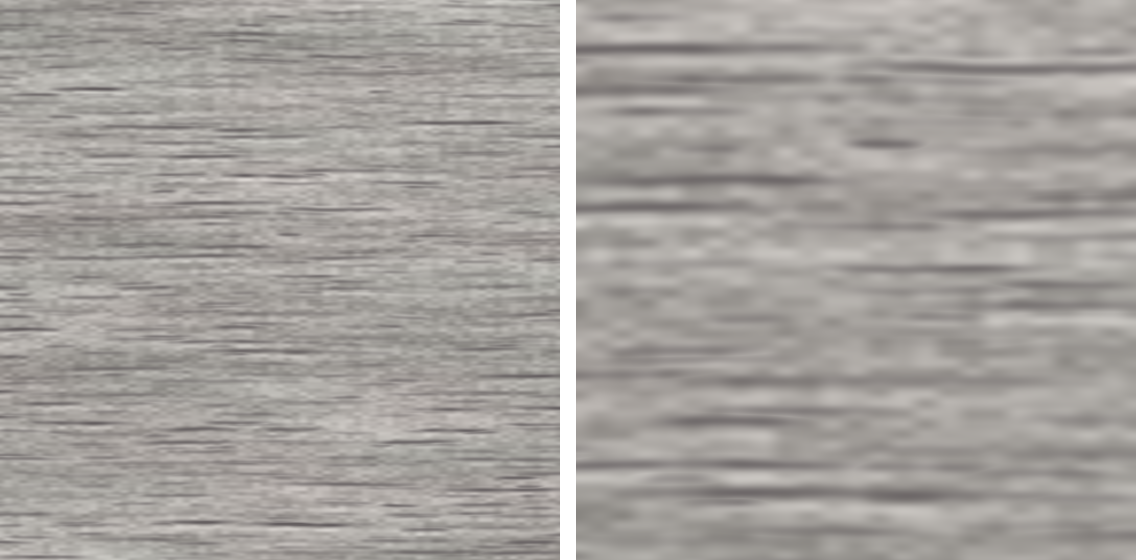
Left: the whole. Right: its middle third, enlarged.
Reproduce this texture procedurally as a Shadertoy shader.

```glsl
// Grey wood veneer with a fine horizontal grain: soft bands and stretched
// fibre noise form the ground, and two layers of scattered, tapered pores
// are drawn over it as dark, slightly wavy streaks with pale lower lips.

const vec3 GROUND_COLOR = vec3(0.653, 0.640, 0.622);
const vec3 PORE_COLOR   = vec3(0.395, 0.372, 0.378);
const vec3 BLUSH_TINT   = vec3(0.007, -0.005, -0.001);

const vec2 BAND_SCALE  = vec2(1.3, 12.0);
const vec2 FIBRE_SCALE = vec2(6.0, 78.0);
const vec2 GRAIN_SCALE = vec2(72.0, 165.0);
const float BAND_AMOUNT  = 0.130;
const float FIBRE_AMOUNT = 0.130;
const float GRAIN_AMOUNT = 0.125;

const vec2 LONG_PORES  = vec2(4.6, 42.0);   // cells across and up the canvas
const vec2 SHORT_PORES = vec2(8.0, 56.0);
const float LONG_WIDTH  = 0.0037;
const float SHORT_WIDTH = 0.0032;
const float LONG_DEPTH  = 1.02;
const float SHORT_DEPTH = 0.70;
const float LIP_OFFSET = 0.0085;
const float LIP_LIGHT  = 0.085;
const float WAVINESS = 0.006;

float hash(vec2 p) {
    return fract(sin(dot(p, vec2(127.1, 311.7))) * 43758.5453);
}

float noise(vec2 p) {
    vec2 cell = floor(p);
    vec2 f = fract(p);
    f = f * f * (3.0 - 2.0 * f);
    float low  = mix(hash(cell), hash(cell + vec2(1.0, 0.0)), f.x);
    float high = mix(hash(cell + vec2(0.0, 1.0)), hash(cell + vec2(1.0)), f.x);
    return mix(low, high, f.y);
}

float centeredNoise(vec2 p) {
    return noise(p) - 0.5;
}

// Darkness of the strongest pore covering p, one pore per jittered cell
float pores(vec2 p, vec2 cells, float width, float seed) {
    float darkness = 0.0;
    float baseRow = floor(p.y * cells.y);
    for (int j = -1; j <= 1; j++) {
        float row = baseRow + float(j);
        float x = p.x * cells.x + 9.0 * hash(vec2(row, seed));
        for (int i = -1; i <= 1; i++) {
            vec2 id = vec2(floor(x) + float(i), row);
            vec2 key = id + seed;
            float jitterX  = hash(key + 3.1) - 0.5;
            float jitterY  = hash(key + 7.7) - 0.5;
            float halfSpan = mix(0.22, 0.75, hash(key + 13.3));
            float strength = pow(hash(key + 21.9), 1.1);

            vec2 center = id + 0.5 + vec2(0.5 * jitterX, 0.65 * jitterY);
            float along  = abs(x - center.x) / halfSpan;
            float across = (p.y - center.y / cells.y) / width;
            float taper  = 1.0 - smoothstep(0.3, 1.0, along);
            darkness = max(darkness, strength * taper * exp(-across * across));
        }
    }
    // Uneven ink along each pore
    return darkness * mix(0.6, 1.2, noise(p * vec2(30.0, 60.0) + seed));
}

void mainImage(out vec4 fragColor, in vec2 fragCoord) {
    vec2 uv = fragCoord / iResolution.xy;

    // Gentle drift of the grain direction
    vec2 p = uv;
    p.y += WAVINESS * centeredNoise(uv * vec2(5.0, 9.0) + 40.0);
    p.y += 0.3 * WAVINESS * centeredNoise(uv * vec2(19.0, 30.0) + 70.0);

    // Ground: broad bands, stretched fibres and fine grain
    float tone = BAND_AMOUNT * centeredNoise(p * BAND_SCALE + 5.0)
               + FIBRE_AMOUNT * centeredNoise(p * FIBRE_SCALE + 17.0)
               + GRAIN_AMOUNT * centeredNoise(p * GRAIN_SCALE + 29.0);

    // Pale lip just below each long pore
    vec2 lip = p + vec2(0.0, LIP_OFFSET);
    tone += LIP_LIGHT * pores(lip, LONG_PORES, LONG_WIDTH, 11.0);

    vec3 color = GROUND_COLOR + tone;
    color += BLUSH_TINT * centeredNoise(p * vec2(4.0, 16.0) + 53.0) * 2.0;

    // Pores gather a little more densely in some bands
    float density = mix(0.7, 1.25, noise(p * vec2(2.0, 13.0) + 61.0));
    float longPores  = LONG_DEPTH * pores(p, LONG_PORES, LONG_WIDTH, 11.0);
    float shortPores = SHORT_DEPTH * pores(p, SHORT_PORES, SHORT_WIDTH, 47.0);
    float cover = clamp(max(longPores, shortPores) * density, 0.0, 1.0);
    color = mix(color, PORE_COLOR, cover);

    fragColor = vec4(color, 1.0);
}
```
